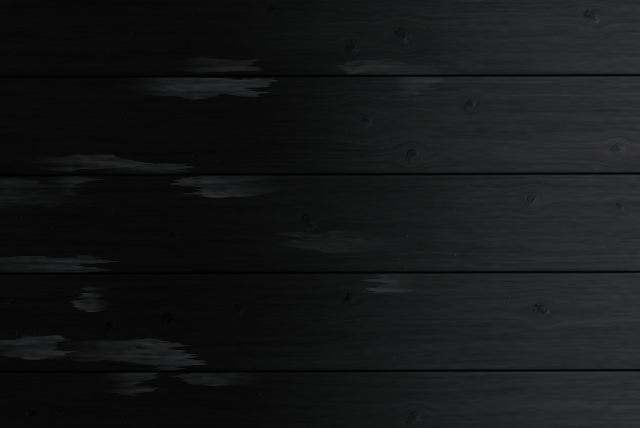
Reproduce this texture procedurally as a Shadertoy shader.

```glsl
// Black painted wooden boards with fine grain, knots and brushed scuffs, lit from the right.

#define BOARD 0.2298       // board height, in canvas heights
#define SEAM_Y 0.1310      // height of the lowest seam at the left
#define SEAM_SLOPE 0.0028  // slight tilt of the boards
#define SEAM_HALF 0.0023   // half width of a seam
#define KNOT_CELL 0.15     // spacing of possible knots
#define KNOT_CHANCE 0.45
#define GRAIN 0.44         // grain contrast
#define SCUFFS 5           // brushed patches per board
#define SHADE vec3(0.034, 0.034, 0.035)
#define MID vec3(0.118, 0.126, 0.128)
#define LIGHT vec3(0.20, 0.20, 0.22)

float hash(vec2 p) {
    vec3 q = fract(vec3(p.xyx) * 0.1031);
    q += dot(q, q.yzx + 33.33);
    return fract((q.x + q.y) * q.z);
}

float noise(vec2 p) {
    vec2 i = floor(p), f = fract(p);
    f = f * f * (3.0 - 2.0 * f);
    return mix(mix(hash(i), hash(i + vec2(1, 0)), f.x),
               mix(hash(i + vec2(0, 1)), hash(i + vec2(1, 1)), f.x), f.y);
}

float fbm(vec2 p) {
    float sum = 0.0, amp = 0.5;
    for (int i = 0; i < 4; i++) {
        sum += amp * noise(p);
        p = p * 2.03 + 17.3;
        amp *= 0.5;
    }
    return sum;
}

// Returns grain displacement in x and knot relief in y.
vec2 knots(vec2 p, float board) {
    vec2 result = vec2(0.0);
    float cell = floor(p.x / KNOT_CELL);
    for (float i = -1.0; i <= 1.0; i++) {
        vec2 seed = vec2(cell + i + 31.0, board * 7.0 + 53.0);
        if (hash(seed) > KNOT_CHANCE) continue;
        vec2 centre = vec2((cell + i + 0.2 + 0.6 * hash(seed + 11.0)) * KNOT_CELL,
                           BOARD * mix(0.2, 0.8, hash(seed + 23.0)));
        float radius = mix(0.007, 0.015, hash(seed + 37.0));
        vec2 d = (p - centre) / radius;
        d.y += (hash(seed + 41.0) - 0.5) * d.x;
        float r = length(d * vec2(0.85, 1.0)) + 1.2 * (noise(d * 2.2 + seed) - 0.5);
        float rim = exp(-20.0 * (r - 0.85) * (r - 0.85));
        float facing = dot(d, vec2(0.8, -0.6)) / (length(d) + 0.3);
        result.x += radius * d.y * exp(-0.12 * dot(d, d));
        result.y += rim * (1.1 * facing - 0.1) - 0.5 * exp(-6.0 * r * r);
    }
    return result;
}

// Coverage of brushed patches: one ragged end, the other fading away.
float scuffs(vec2 p, float board) {
    float cover = 0.0;
    for (int i = 0; i < SCUFFS; i++) {
        vec2 seed = vec2(float(i) * 5.0 + 3.0, board * 13.0 + 71.0);
        float side = step(0.5, hash(seed + 2.0));
        float inset = 0.08 * hash(seed + 4.0) * hash(seed + 6.0);
        vec2 centre = vec2(1.05 * hash(seed), mix(inset, BOARD - inset, side));
        vec2 size = vec2(mix(0.04, 0.19, hash(seed + 8.0)), mix(0.012, 0.034, hash(seed + 9.0)));
        vec2 d = p - centre;
        float along = d.x / size.x * (hash(seed + 15.0) < 0.5 ? -1.0 : 1.0);
        d = abs(d) - size;
        d.x += 0.18 * (fbm(vec2(p.x * 4.0, p.y * 110.0) + seed) - 0.45);
        d.y += 0.045 * (fbm(vec2(p.x * 9.0, p.y * 40.0) + seed) - 0.45);
        float patchMask = smoothstep(0.007, -0.007, d.x) * smoothstep(0.002, -0.003, d.y);
        patchMask *= smoothstep(-1.2, 0.5, along);
        cover = max(cover, patchMask * mix(0.4, 1.0, hash(seed + 12.0)));
    }
    return cover;
}

void mainImage(out vec4 fragColor, in vec2 fragCoord) {
    vec2 p = fragCoord / iResolution.y;
    float u = fragCoord.x / iResolution.x;
    float pixel = 1.0 / iResolution.y;

    // Board index and position within the board
    float row = (p.y - SEAM_Y - SEAM_SLOPE * p.x) / BOARD;
    float board = floor(row);
    vec2 q = vec2(p.x, fract(row) * BOARD);
    vec2 boardSeed = vec2(board * 19.0 + 60.0, board * 29.0 + 90.0);

    // Grain: fibres and pores that bend around knots
    vec2 knot = knots(q, board);
    float gy = q.y - knot.x + 0.022 * (fbm(vec2(q.x * 2.2, q.y * 9.0) + boardSeed) - 0.5);
    float fibre = noise(vec2(q.x * 6.0, gy * 190.0) + boardSeed) - 0.5;
    float rings = fbm(vec2(q.x * 1.6, gy * 60.0) + boardSeed) - 0.47;
    float pores = noise(vec2(q.x * 50.0, gy * 230.0) + boardSeed) - 0.5;

    // Thin raised ridges in loose groups, each with a shadow just below
    float ridge = 1.0 - abs(2.0 * noise(vec2(q.x * 1.8, gy * 62.0) + boardSeed + 7.0) - 1.0);
    float under = 1.0 - abs(2.0 * noise(vec2(q.x * 1.8, (gy + 0.003) * 62.0) + boardSeed + 7.0) - 1.0);
    float group = smoothstep(0.35, 0.65, fbm(vec2(q.x * 2.5, q.y * 16.0) + boardSeed + 3.0));
    float lines = (pow(ridge, 7.0) - pow(under, 7.0)) * group;
    float grain = 0.45 * fibre + 0.5 * rings + 0.4 * pores + 0.32 * lines;

    // Light rising to the right, with cloudy paint
    float cloud = fbm(p * vec2(2.0, 4.0) + boardSeed) - 0.47;
    float light = smoothstep(0.28, 1.09, u + 0.18 * cloud);
    float tone = 0.01 + 0.86 * light + 0.04 * (hash(boardSeed) - 0.5);
    tone += GRAIN * grain * (0.2 + 0.8 * light);
    tone += knot.y * (0.12 + 0.42 * light);

    // Scuffs fade where the light already reveals the paint
    float streak = 0.8 + 0.6 * fibre + 0.5 * rings + 0.4 * pores;
    tone += 0.66 * scuffs(q, board) * streak * (1.0 - 0.85 * light);

    // Sparse pale flecks
    vec2 fleckCell = floor(p * 70.0);
    vec2 fleck = fract(p * 70.0) - 0.3 - 0.4 * vec2(hash(fleckCell + 5.0), hash(fleckCell + 9.0));
    tone += 0.35 * step(0.993, hash(fleckCell)) * smoothstep(0.16, 0.04, length(fleck));

    vec3 color = mix(SHADE, MID, clamp(tone * 2.0, -0.3, 1.0));
    color = mix(color, LIGHT, clamp(tone * 2.0 - 1.0, 0.0, 1.6));

    // Dark seam with a soft shadow and a faint lit lip below
    float seam = min(q.y, BOARD - q.y);
    float lip = BOARD - q.y - 2.5 * SEAM_HALF;
    color += 0.03 * (0.3 + light) * exp(-lip * lip / (SEAM_HALF * SEAM_HALF));
    color *= 1.0 - 0.35 * exp(-seam / 0.004);
    color *= mix(0.08, 1.0, smoothstep(SEAM_HALF - pixel, SEAM_HALF + pixel, seam));

    fragColor = vec4(max(color, 0.0), 1.0);
}
```
